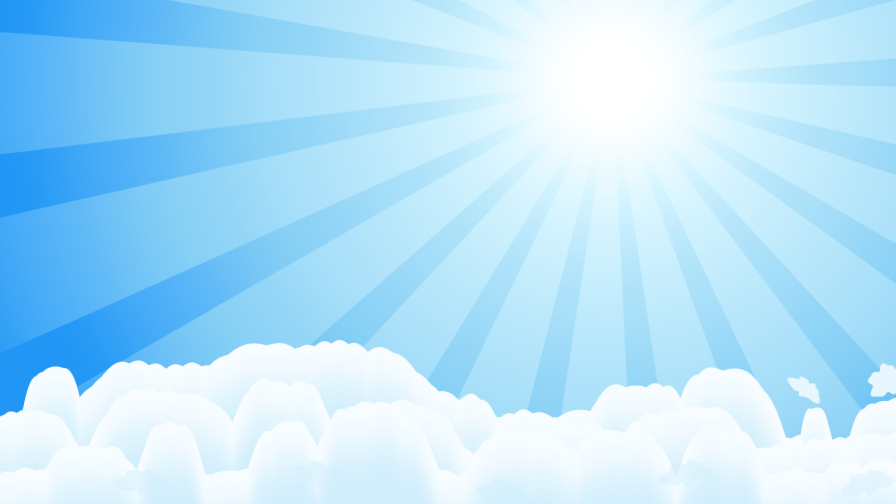
Give the GLSL for this background, as a WebGL 2 fragment shader.

```glsl
#version 300 es
precision highp float;
// Sun rays fanning across a blue sky above layered white clouds.

#define SUN vec2(1.215, 0.843)
#define RAY_COUNT 21.0
#define RAY_ANGLE 4.810
#define RAY_HALF_WIDTH 0.050
#define RAY_DARKENING 0.19
#define PUFF_SIZE 0.013
#define CLOUD_LIGHT vec3(0.97, 0.99, 1.0)
#define CLOUD_SHADE vec3(0.82, 0.935, 0.99)

uniform vec2 u_resolution;
out vec4 fragColor;

// Mounds of each cloud bank: centre, half width, height
const vec3 BACK[8] = vec3[8](
  vec3(0.105, 0.075, 0.270), vec3(0.32, 0.22, 0.280),
  vec3(0.62, 0.32, 0.318), vec3(0.87, 0.17, 0.218),
  vec3(1.27, 0.135, 0.240), vec3(1.44, 0.13, 0.264),
  vec3(1.62, 0.04, 0.190), vec3(1.76, 0.09, 0.205));
const vec3 MIDDLE[8] = vec3[8](
  vec3(0.06, 0.12, 0.180), vec3(0.33, 0.17, 0.225),
  vec3(0.56, 0.12, 0.245), vec3(0.78, 0.16, 0.200),
  vec3(1.10, 0.20, 0.155), vec3(1.36, 0.16, 0.190),
  vec3(1.62, 0.12, 0.125), vec3(1.76, 0.10, 0.140));
const vec3 FRONT[8] = vec3[8](
  vec3(0.18, 0.10, 0.120), vec3(0.34, 0.07, 0.155),
  vec3(0.57, 0.08, 0.160), vec3(0.74, 0.13, 0.195),
  vec3(1.05, 0.14, 0.135), vec3(1.23, 0.12, 0.140),
  vec3(1.43, 0.09, 0.150), vec3(1.72, 0.12, 0.085));

// Sky colour by distance from the sun
vec3 skyRamp(float d) {
  vec3 c = mix(vec3(1.0), vec3(0.84, 0.96, 1.0), smoothstep(0.05, 0.33, d));
  c = mix(c, vec3(0.69, 0.89, 0.98), smoothstep(0.22, 0.65, d));
  c = mix(c, vec3(0.52, 0.81, 0.96), smoothstep(0.55, 0.97, d));
  c = mix(c, vec3(0.31, 0.69, 0.97), smoothstep(0.88, 1.22, d));
  return mix(c, vec3(0.13, 0.59, 0.96), smoothstep(1.15, 1.42, d));
}

vec3 sky(vec2 p, float pixel) {
  vec2 q = p - SUN;
  float d = length(q);
  float period = 6.28318 / RAY_COUNT;
  float a = mod(atan(q.y, q.x) - RAY_ANGLE + 0.5 * period, period) - 0.5 * period;
  float ray = smoothstep(-pixel, pixel, (RAY_HALF_WIDTH - abs(a)) * d);
  return skyRamp(d + RAY_DARKENING * ray * smoothstep(0.12, 0.45, d));
}

// Rounded lumps from layered sines
float puffs(float x) {
  float large = abs(sin(x * 24.0 + 2.0 * sin(x * 7.0)));
  float small = abs(sin(x * 67.0 + 1.5 * sin(x * 19.0)));
  return PUFF_SIZE * (large + 0.5 * small - 0.9);
}

float ridge(float x, vec3 mounds[8], float base, float seed) {
  float h = base;
  for (int i = 0; i < 8; i++) {
    float t = (x - mounds[i].x) / mounds[i].y;
    h = max(h, mounds[i].z * exp(-t * t * t * t));
  }
  return h + puffs(x + seed);
}

// Lay one bank over the scene, bright at its crest
vec3 addBank(vec3 scene, float depth, float pixel) {
  float edge = clamp(fwidth(depth), pixel, 4.0 * pixel);
  vec3 body = mix(CLOUD_LIGHT, CLOUD_SHADE, smoothstep(0.0, 0.16, depth));
  return mix(scene, body, smoothstep(-0.7 * edge, 0.7 * edge, depth));
}

// Coverage of a small ragged wisp
float wisp(vec2 p, vec2 centre, vec2 size, float tilt, float pixel) {
  vec2 q = p - centre;
  q = mat2(cos(tilt), -sin(tilt), sin(tilt), cos(tilt)) * q;
  float a = atan(q.y, q.x);
  float r = length(q / size) + 0.14 * sin(a * 5.0) + 0.08 * sin(a * 9.0 + 1.0);
  return 1.0 - smoothstep(-pixel, pixel, (r - 1.0) * size.y);
}

void main() {
  vec2 p = gl_FragCoord.xy / u_resolution.y;
  float pixel = 1.0 / u_resolution.y;
  vec3 color = sky(p, pixel);

  // Loose wisps near the right edge
  float loose = max(wisp(p, vec2(1.598, 0.229), vec2(0.036, 0.016), -0.6, pixel),
                    wisp(p, vec2(1.757, 0.245), vec2(0.036, 0.027), 0.7, pixel));
  color = mix(color, vec3(0.91, 0.97, 1.0), loose);

  // Cloud banks from far to near
  float backBase = mix(0.180, 0.130, smoothstep(1.48, 1.56, p.x));
  color = addBank(color, ridge(p.x, BACK, backBase, 0.0) - p.y, pixel);
  color = addBank(color, ridge(p.x, MIDDLE, 0.110, 3.7) - p.y, pixel);
  color = addBank(color, ridge(p.x, FRONT, 0.065, 8.3) - p.y, pixel);

  // Faint shaded hollows along the lower clouds
  for (int i = 0; i < 5; i++) {
    float n = float(i);
    vec2 centre = vec2(0.28 + 0.36 * n, 0.045 + 0.02 * sin(n * 2.4));
    float hollow = wisp(p, centre, vec2(0.05, 0.022), 0.3 * sin(n * 5.0), pixel);
    color = mix(color, CLOUD_SHADE, 0.45 * hollow);
  }
  fragColor = vec4(color, 1.0);
}
```
